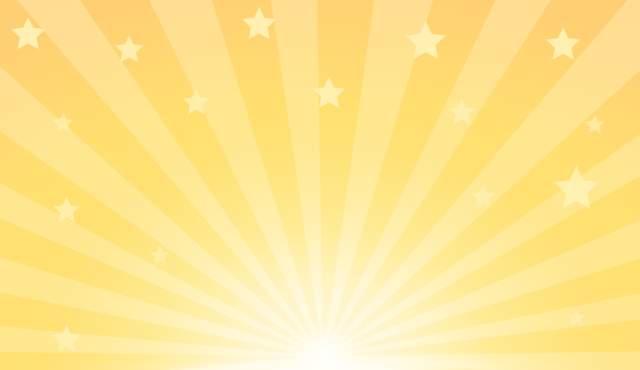
Write a WebGL 2 fragment shader that draws this background.

```glsl
#version 300 es
precision highp float;
// Golden sunburst: alternating wide and narrow rays fan out from a soft glow
// low on the canvas, under rows of pale five-pointed stars.
// Rays repeat in a flattened polar space; star rows follow layered sines.
uniform vec2 u_resolution;
out vec4 fragColor;

const float PI = 3.14159265;
const vec2 SUN = vec2(0.009, 0.036);
const float FLATTEN = 1.27;
const vec3 WHITE = vec3(1.0, 1.0, 0.98);
const vec3 CREAM = vec3(1.0, 0.965, 0.82);
const vec3 LEMON = vec3(1.0, 0.925, 0.59);
const vec3 GOLD = vec3(1.0, 0.878, 0.44);
const vec3 AMBER = vec3(1.0, 0.81, 0.45);
const vec3 PALE = vec3(1.0, 0.955, 0.77);
const vec3 STAR = vec3(1.0, 0.947, 0.71);

// Sky colour: glow by distance r from the sun, amber by distance high
vec3 skyColor(float r, float high) {
    vec3 c = mix(WHITE, CREAM, smoothstep(0.0, 0.11, r));
    c = mix(c, LEMON, smoothstep(0.09, 0.4, r));
    c = mix(c, GOLD, smoothstep(0.28, 0.66, r));
    return mix(c, AMBER, smoothstep(0.62, 1.08, high));
}

// Coverage of the light rays, narrow and wide in turn
float rays(vec2 q, float pixel) {
    float spacing = 0.2395;
    float turn = (atan(q.x, q.y) + 0.0646) / spacing;
    float index = floor(turn + 0.5);
    float halfWidth = mix(0.0506, 0.0628, mod(index, 2.0));
    float edge = (abs(turn - index) * spacing - halfWidth) * length(q);
    return 1.0 - smoothstep(-pixel, pixel, edge);
}

// Signed distance to a five-pointed star with one tip up
float starDistance(vec2 p, float radius) {
    float sector = PI / 5.0;
    float a = mod(atan(p.x, p.y) + sector, 2.0 * sector) - sector;
    vec2 q = length(p) * vec2(cos(a), abs(sin(a)));
    vec2 tip = vec2(radius, 0.0);
    vec2 side = 0.49 * radius * vec2(cos(sector), sin(sector)) - tip;
    return dot(q - tip, normalize(vec2(side.y, -side.x)));
}

// Opacity of one star; small stars are fainter
float star(vec2 p, vec2 center, float radius, float pixel) {
    float d = starDistance(p - center, radius);
    float strength = mix(0.62, 0.92, smoothstep(0.024, 0.046, radius));
    return strength * (1.0 - smoothstep(-pixel, pixel, d));
}

// Two wavy rows across the top
float upperStars(vec2 p, float pixel) {
    float cover = 0.0;
    for (int n = 0; n < 5; n++) {
        float i = float(n);
        vec2 high = vec2(-0.838 + 0.3615 * i + 0.063 * sin(0.5 * PI * i + 2.243),
                         0.898 - 0.038 * sin(2.27 * i - 0.21));
        vec2 low = vec2(-0.694 + 0.3592 * i,
                        0.705 - 0.043 * sin(1.484 * i + 2.06));
        float bulge = sin(0.25 * PI * i);
        cover = max(cover, star(p, high, 0.048 - 0.008 * sin(0.5 * PI * i), pixel));
        cover = max(cover, star(p, low, 0.028 + 0.018 * bulge * bulge, pixel));
    }
    return cover;
}

// Zigzag columns on either side of the sun
float sideStars(vec2 p, float pixel) {
    float cover = 0.0;
    for (int n = 0; n < 6; n++) {
        float j = float(n / 2);
        float side = float(n % 2) * 2.0 - 1.0;
        vec2 center = vec2(0.004 + side * (0.563 + 0.126 * cos(PI * j)),
                           0.459 + 0.032 * j - 0.103 * j * j
                           + side * (0.029 + 0.05 * sin(0.5 * PI * j)));
        float radius = 0.05 - 0.03 * j + 0.0105 * j * j + side * (0.013 - 0.01 * j);
        cover = max(cover, star(p, center, radius, pixel));
    }
    return cover;
}

void main() {
    // Height units, x measured from the middle
    vec2 p = vec2(gl_FragCoord.x - 0.5 * u_resolution.x, gl_FragCoord.y) / u_resolution.y;
    float pixel = 0.75 / u_resolution.y;
    vec2 fromSun = p - SUN;
    vec2 q = fromSun / vec2(FLATTEN, 1.0);
    float r = length(q);

    // Rays whiten towards the sun
    vec3 color = skyColor(r, length(fromSun / vec2(1.6, 1.0)));
    vec3 rayColor = mix(WHITE, PALE, smoothstep(0.1, 0.6, r));
    color = mix(color, rayColor, 0.37 * rays(q, pixel));

    // Flat sheen along the lower edge
    float sheen = length((p - vec2(SUN.x, 0.0)) / vec2(0.38, 0.03));
    color = mix(color, WHITE, 0.8 * exp(-sheen * sheen));

    color = mix(color, STAR, max(upperStars(p, pixel), sideStars(p, pixel)));
    fragColor = vec4(color, 1.0);
}
```
